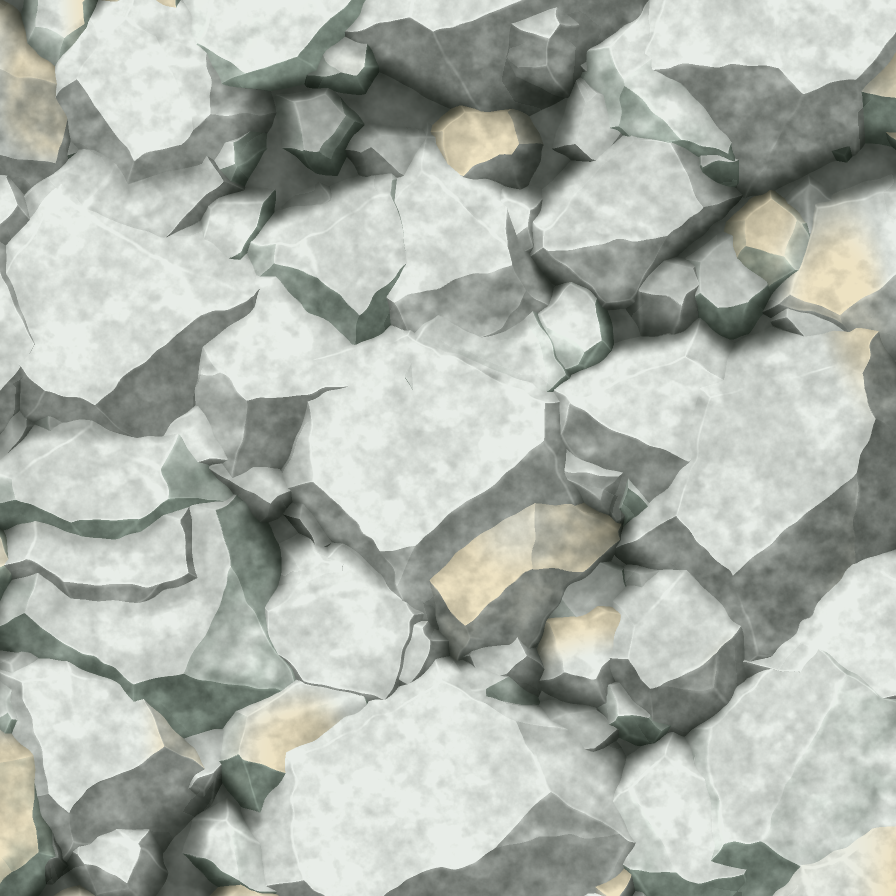
Give the GLSL for this texture, as a Shadertoy shader.

```glsl
const float TAU = 6.2831853;
const int RING_FACES = 7;
const vec3 CELLS = vec3(2.7, 4.7, 10.0);       // grid density: boulders, stones, rubble
const vec3 RADIUS = vec3(0.60, 0.63, 0.62);    // rock radius in cells
const vec3 PRESENCE = vec3(0.85, 0.95, 0.95);
const vec3 BASE = vec3(-0.01, -0.025, -0.05);  // resting height of each size
const float GROUND = -0.075;
const vec3 LIGHT = vec3(-0.25, 0.60, 0.76);
const float SHADE_TONE = 0.45;
const float LIT_TONE = 0.84;
const vec3 STONE_TINT = vec3(-0.010, 0.011, -0.012);
const vec3 OCHRE = vec3(1.02, 0.95, 0.84);
const vec3 MOSS = vec3(0.94, 1.01, 0.97);

struct Surface { float z; vec3 normal; float id; float ridge; };

vec4 hash4(vec2 p) {
    vec4 q = fract(p.xyxy * vec4(0.1031, 0.1030, 0.0973, 0.1099));
    q += dot(q, q.wzxy + 33.33);
    return fract((q.xxyz + q.yzzw) * q.zywx);
}

float noise(vec2 p) {
    vec2 i = floor(p), f = fract(p);
    f = f * f * (3.0 - 2.0 * f);
    float low = mix(hash4(i).x, hash4(i + vec2(1, 0)).x, f.x);
    float high = mix(hash4(i + vec2(0, 1)).x, hash4(i + vec2(1, 1)).x, f.x);
    return mix(low, high, f.y);
}

float fbm(vec2 p) {
    float sum = 0.0, amp = 0.5;
    for (int i = 0; i < 4; i++) {
        sum += amp * noise(p);
        p = mat2(1.6, 1.2, -1.2, 1.6) * p + 7.1;
        amp *= 0.55;
    }
    return sum;
}

// Cuts a rock with one plane, keeping the lowest and second lowest height
void cut(float z, vec2 slope, inout float low, inout float second, inout vec2 face) {
    if (z < low) { second = low; low = z; face = slope; }
    else second = min(second, z);
}

// Upper envelope of scattered convex rocks in three sizes
Surface rocks(vec2 p) {
    Surface s = Surface(GROUND, vec3(0, 0, 1), 0.0, 1.0);
    for (int size = 0; size < 3; size++) {
        float cells = CELLS[size], radius = RADIUS[size];
        vec2 home = floor(p * cells);
        for (int n = 0; n < 9; n++) {
            vec2 cell = home + vec2(n % 3 - 1, n / 3 - 1);
            vec2 seed = cell + float(size) * 41.0 + 13.0;
            vec4 r = hash4(seed);
            vec2 q = (p * cells - cell - mix(vec2(0.17), vec2(0.83), r.xy)) / radius;
            if (r.z > PRESENCE[size] || dot(q, q) > 1.74) continue;
            float scale = radius / cells;
            float base = BASE[size] + (r.w - 0.5) * 0.05;
            vec4 t = hash4(seed + 71.7);
            vec4 u = hash4(seed + 137.3);
            float low = 9.0, second = 9.0, top = mix(0.42, 0.62, t.x);
            vec2 face = vec2(0);

            // Broad top, a shoulder, and a steep front in shade
            vec2 tilt = vec2(t.y - 0.5, mix(-0.10, 0.50, t.z)) * 0.8;
            cut(top - dot(q, tilt), tilt, low, second, face);
            vec2 shoulder = vec2(cos(u.x * TAU), sin(u.x * TAU)) * 0.75;
            cut(top + 0.18 - dot(q, shoulder), shoulder, low, second, face);
            float turn = (u.y - 0.5) * 1.7;
            vec2 front = vec2(sin(turn), -cos(turn)) * mix(0.9, 1.6, u.z);
            cut(top + mix(0.15, 0.75, u.w) - dot(q, front), front, low, second, face);
            if (base + low * scale < s.z) continue;

            // Ring of steep faces that forms the outline
            for (int k = 0; k < RING_FACES; k++) {
                vec4 h = hash4(seed + vec2(float(k) * 7.3 + 5.0, 211.0));
                float angle = (float(k) + 0.7 * h.x) * TAU / float(RING_FACES);
                float narrow = 1.0 - 0.25 * pow(sin(angle - t.w * TAU), 2.0);
                vec2 dir = vec2(cos(angle), sin(angle));
                float steep = mix(1.8, 4.5, h.z);
                cut((mix(0.70, 0.98, h.y) * narrow - dot(q, dir)) * steep, dir * steep,
                    low, second, face);
            }
            float z = base + low * scale;
            if (z > s.z) s = Surface(z, normalize(vec3(face, 1)), 1.0 + t.x * 50.0 + r.x, (second - low) * scale);
        }
    }
    return s;
}

// Bends straight edges into chipped ones
vec2 chip(vec2 p) {
    return p + 0.018 * (vec2(noise(p * 13.0), noise(p * 13.0 + 40.0)) - 0.5)
             + 0.006 * (vec2(noise(p * 55.0), noise(p * 55.0 + 90.0)) - 0.5);
}

void mainImage(out vec4 fragColor, in vec2 fragCoord) {
    vec2 p = fragCoord / iResolution.y;
    vec2 bent = chip(p);

    // Stone grain, relief and pale bruises
    float coarse = fbm(p * 16.0);
    float relief = coarse - fbm(p * 16.0 + vec2(-0.12, 0.25));
    float grain = fbm(p * 85.0) - 0.47;
    float bruise = smoothstep(0.53, 0.70, fbm(p * vec2(24.0, 32.0) + 19.0));

    // Heights around the point for contact shadows
    Surface above = rocks(bent + vec2(0.004, 0.026));
    Surface left = rocks(bent + vec2(-0.022, 0.004));
    Surface right = rocks(bent + vec2(0.018, -0.008));

    vec3 color = vec3(0);
    for (int i = 0; i < 4; i++) {
        vec2 offset = (vec2(i % 2, i / 2) - 0.5) * 0.5 / iResolution.y;
        Surface s = rocks(bent + offset);
        vec4 character = hash4(vec2(s.id * 17.0, 3.0));
        float lit = smoothstep(-0.05, 0.78, dot(s.normal, LIGHT) + relief * 0.7);
        float tone = mix(SHADE_TONE, LIT_TONE, lit) + (character.x - 0.5) * 0.09;
        tone += (coarse - 0.47) * 0.14 + grain * 0.20 + bruise * 0.07;
        tone += 0.09 * (1.0 - smoothstep(0.0, 0.006, s.ridge)) * smoothstep(0.3, 0.6, coarse);

        vec3 rise = clamp((vec3(above.z, left.z, right.z) - s.z) / 0.06, 0.0, 1.0);
        rise *= step(0.001, abs(vec3(above.id, left.id, right.id) - s.id));
        tone *= 1.0 - dot(rise, vec3(0.27, 0.16, 0.14));
        tone *= mix(0.42, 1.0, smoothstep(-0.075, 0.0, s.z));

        vec3 stone = vec3(min(tone, 0.92)) + STONE_TINT;
        float stain = smoothstep(0.50, 0.75, noise(p * 7.0 + character.zw * 9.0));
        stone *= mix(vec3(1), OCHRE, stain * lit * step(0.55, character.y));
        stone *= mix(vec3(1), MOSS, (1.0 - lit) * step(character.z, 0.4));
        color += stone * 0.25;
    }
    fragColor = vec4(color, 1.0);
}
```
